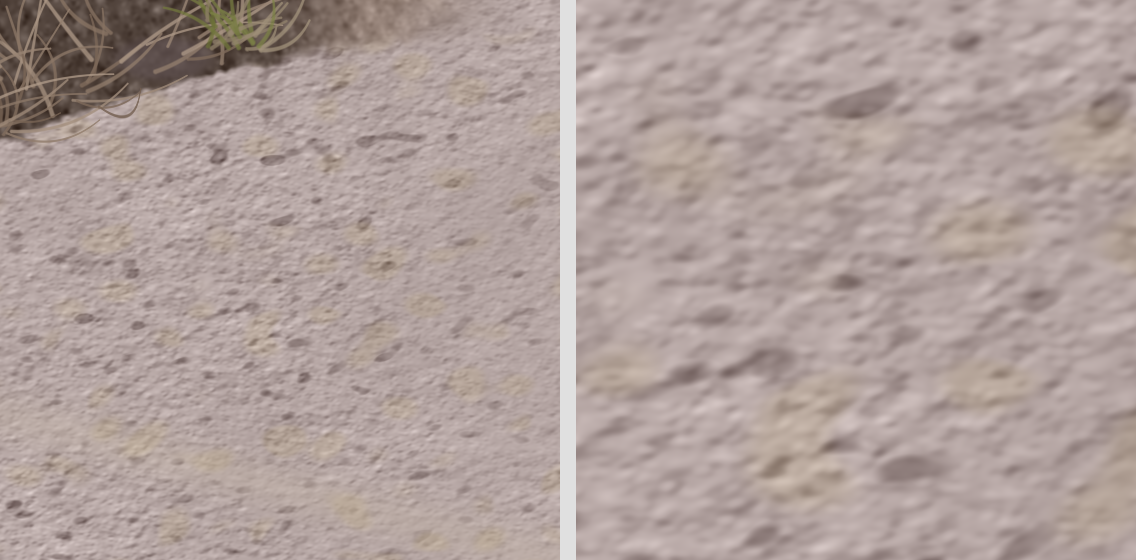
Left: the whole. Right: its middle third, enlarged.
Reproduce this texture procedurally as a Shadertoy shader.

```glsl
vec2 hash2(vec2 p) {
    vec3 q = fract(p.xyx * vec3(0.1031, 0.1030, 0.0973));
    q += dot(q, q.yzx + 33.33);
    return fract((q.xx + q.yz) * q.zy);
}

mat2 rotation(float angle) {
    float c = cos(angle), s = sin(angle);
    return mat2(c, -s, s, c);
}

// Cellular noise: soft tilted lumps of random sign, one per cell
float lumps(vec2 p) {
    vec2 cell = floor(p);
    float sum = 0.0;
    for (int j = -1; j <= 1; j++)
    for (int i = -1; i <= 1; i++) {
        vec2 id = cell + vec2(i, j);
        vec2 seed = hash2(id);
        vec2 d = p - id - seed;
        d.y += (seed.x - 0.5) * 0.7 * d.x;
        float w = max(0.0, 1.0 - 1.3 * dot(d, d));
        sum += (2.0 * hash2(id + 57.0).x - 1.0) * w * w * w;
    }
    return sum;
}

// Lumps lit from above, with shade on their lower side
float relief(vec2 p) {
    return lumps(p) - 0.6 * lumps(p + vec2(-0.2, 0.6));
}

// Layered sines for broad uneven patches
float patches(vec2 p) {
    return (sin(p.x * 7.0 + 2.0 * sin(p.y * 9.0))
          + sin(p.y * 15.0 - p.x * 5.0 + 1.5 * sin(p.x * 11.0))) * 0.5;
}

float bankEdge(float x) {
    return 0.742 + 0.41 * x - 0.2 * x * x;
}

// Coverage of a bowed, tapering stem
float stem(vec2 p, vec2 root, float angle, float len, float bow, float width) {
    vec2 q = rotation(angle) * (p - root);
    float t = clamp(q.x / len, 0.0, 1.0);
    q.y -= bow * 4.0 * t * (1.0 - t);
    float d = length(vec2(q.x - t * len, q.y));
    float w = width * (1.0 - 0.6 * t);
    return 1.0 - smoothstep(w * 0.4, w + 0.0015, d);
}

vec3 gravel(vec2 p) {
    vec2 q = rotation(0.2) * p;
    float broad = patches(p);
    float sand = exp(-pow((p.y - 0.26 + 0.26 * p.x) / 0.045, 2.0));
    float roughness = 1.0 + 0.2 * broad - 0.4 * smoothstep(0.5, 1.0, p.x) - 0.35 * sand;

    // Grains in three sizes
    float tone = relief(q * vec2(52.0, 92.0)) * 0.075;
    tone += relief(q * vec2(98.0, 165.0) + 31.0) * 0.06;
    tone += lumps(q * vec2(19.0, 34.0) + 13.0) * 0.035;
    tone *= roughness * (tone < 0.0 ? 1.35 : 0.9);

    // Scattered hollows and one larger pit
    float hollow = smoothstep(0.42, 0.9, lumps(q * vec2(24.0, 48.0) + 71.0));
    vec2 pit = (p - vec2(0.15, 0.527)) / vec2(0.06, 0.024);
    hollow += 0.8 * exp(-2.0 * dot(pit, pit)) * (0.7 + lumps(q * 60.0));
    tone -= 0.16 * hollow * roughness;

    vec3 color = vec3(0.708, 0.647, 0.638) + 0.012 * broad;
    color = mix(color, vec3(0.745, 0.685, 0.65), 0.6 * sand);
    float ochre = smoothstep(0.15, 0.7, lumps(q * vec2(13.0, 20.0) + 5.0));
    color -= vec3(0.0, 0.004, 0.04) * ochre;
    return color + tone * vec3(0.97, 1.0, 1.0);
}

vec3 bank(vec2 p) {
    float grit = lumps(p * 45.0) + 0.6 * lumps(p * 95.0 + 17.0);
    vec3 soil = vec3(0.32, 0.265, 0.235) + 0.11 * grit;
    vec3 stone = vec3(0.35, 0.295, 0.285) + 0.03 * grit;
    vec2 d = (p - vec2(0.29, 0.895)) / vec2(0.1, 0.045);
    soil = mix(soil, stone, 1.0 - smoothstep(0.6, 1.1, length(d)));
    vec3 litter = vec3(0.57, 0.495, 0.455) + 0.1 * grit;
    return mix(soil, litter, smoothstep(0.44, 0.68, p.x));
}

// Dry stalks: upright tangle at the left, low arcs along the edge
vec3 addStalks(vec3 color, vec2 p) {
    for (int i = 0; i < 44; i++) {
        vec2 a = hash2(vec2(i, 3)), b = hash2(vec2(i, 19));
        bool upright = i < 24;
        float x = upright ? a.x * a.x * 0.46 : a.x * 0.5 - 0.08;
        vec2 root = vec2(x, bankEdge(x) + (upright ? 0.16 : 0.11) * a.y);
        float angle = upright ? 0.9 + 1.5 * b.x : 0.1 + 0.65 * b.x;
        float cover = stem(p, root, angle, 0.08 + 0.18 * b.y,
                           (a.y - 0.5) * 0.07, 0.002 + 0.0035 * b.x);
        vec3 straw = mix(vec3(0.45, 0.37, 0.31), vec3(0.69, 0.61, 0.54), b.y);
        color = mix(color, straw, 0.8 * cover);
    }
    return color;
}

// Tuft of grass fanning out from the top of the bank
vec3 addGrass(vec3 color, vec2 p) {
    for (int i = 0; i < 20; i++) {
        vec2 a = hash2(vec2(i, 41)), b = hash2(vec2(i, 67));
        vec2 root = vec2(0.37 + 0.1 * a.x, 0.905 + 0.06 * a.y);
        float cover = stem(p, root, 0.2 + 2.4 * b.x, 0.06 + 0.08 * b.y,
                           (a.y - 0.5) * 0.04, 0.005);
        vec3 blade = mix(vec3(0.6, 0.54, 0.45), vec3(0.46, 0.48, 0.25), step(0.4, b.x));
        color = mix(color, blade + 0.08 * (a.x - 0.5), 0.75 * cover);
    }
    return color;
}

void mainImage(out vec4 fragColor, in vec2 fragCoord) {
    vec2 p = fragCoord / iResolution.xy;
    float ragged = 0.012 * lumps(p * 22.0) + 0.006 * lumps(p * 60.0);
    float above = p.y - bankEdge(p.x) + ragged;
    float softness = mix(0.008, 0.04, smoothstep(0.4, 0.9, p.x));
    float cover = smoothstep(-softness, softness, above);
    cover *= 1.0 - smoothstep(0.65, 0.95, p.x);

    vec3 color = mix(gravel(p), bank(p), cover);
    color = addStalks(color, p);
    color = addGrass(color, p);
    fragColor = vec4(clamp(color, 0.0, 1.0), 1.0);
}
```
